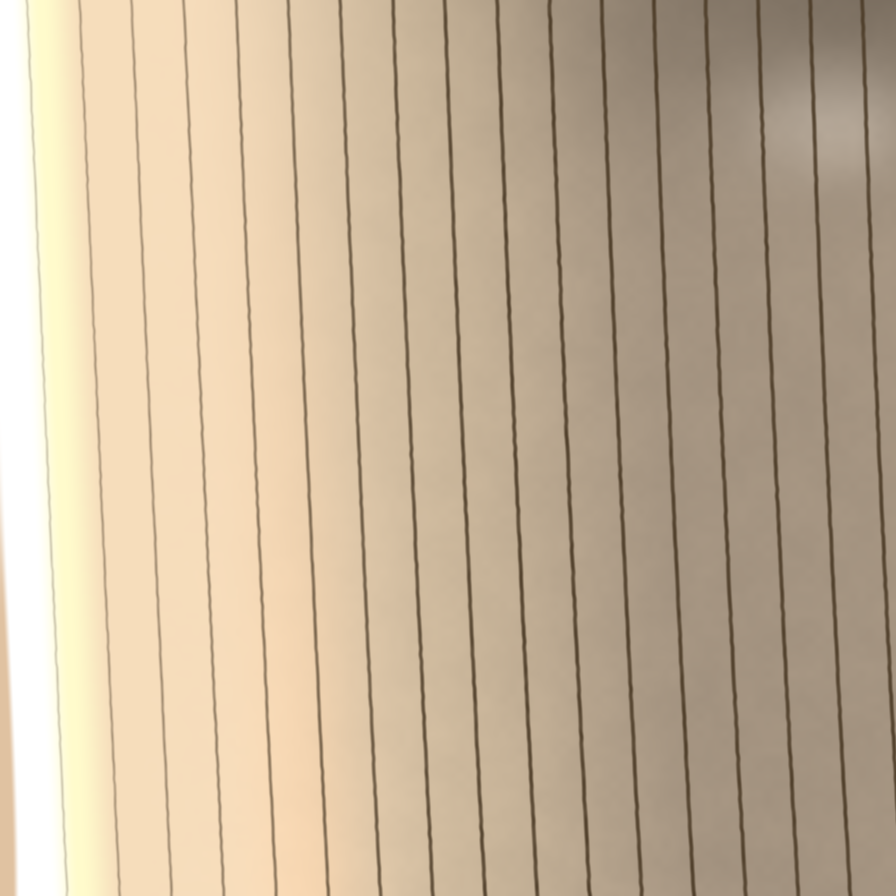
This pattern is drawn by a Shadertoy shader. Its source:

```glsl
// Ruled paper under uneven warm light: seventeen dark, slightly leaning lines.
// A sheared coordinate repeats the lines with round(); blended tones give the
// light falloff, and value noise adds paper mottling and ragged ink.

#define PITCH 0.0583        // distance between lines
#define FIRST_LINE 0.030    // first line at the top edge
#define LEAN 0.0449         // sideways drift from top to bottom
#define BOW 0.016           // curvature, stronger to the right
#define LINE_HALF 0.0021    // half width of a fully inked line
#define LINE_SOFT 0.0018    // blur of the line edges
#define RAGGED 0.0009       // wander of the ink
#define MOTTLE 0.022        // brightness variation of the paper
#define GLOW_POS vec2(0.93, 0.865)
#define INK vec3(0.29, 0.225, 0.145)

float hash(vec2 p) {
    vec3 q = fract(vec3(p.xyx) * 0.1031);
    q += dot(q, q.yzx + 33.33);
    return fract((q.x + q.y) * q.z);
}

float noise(vec2 p) {
    vec2 i = floor(p), f = fract(p);
    f = f * f * (3.0 - 2.0 * f);
    return mix(mix(hash(i), hash(i + vec2(1, 0)), f.x),
               mix(hash(i + vec2(0, 1)), hash(i + vec2(1, 1)), f.x), f.y);
}

// Removes the lean and bow, so that lines become vertical
float straighten(vec2 uv) {
    float down = 1.0 - uv.y;
    return uv.x - LEAN * down + BOW * uv.x * down * uv.y;
}

vec3 paperColor(vec2 uv, float s) {
    // Overexposed edge, yellow fringe, peach, tan, shaded brown
    vec3 col = mix(vec3(1.0), vec3(1.0, 0.985, 0.80), smoothstep(0.012, 0.045, s));
    col = mix(col, vec3(0.965, 0.865, 0.735), smoothstep(0.045, 0.095, s));
    float x = uv.x - 0.07 * (0.5 - uv.y);
    col = mix(col, vec3(0.80, 0.72, 0.61), smoothstep(0.22, 0.52, x));
    col = mix(col, vec3(0.645, 0.58, 0.505), smoothstep(0.46, 0.78, x));

    // Warm band low on the left
    float warm = exp(-pow((s - 0.30) / 0.06, 2.0)) * (1.0 - uv.y);
    col += warm * vec3(0.035, 0.004, -0.015);

    // Darker upper right, with a pale reflection inside it
    float shade = smoothstep(0.35, 1.0, uv.x) * smoothstep(0.70, 1.05, uv.y);
    col *= 1.0 - 0.26 * shade;
    vec2 g = (uv - GLOW_POS) / vec2(0.10, 0.065);
    col += vec3(0.13, 0.135, 0.14) * exp(-dot(g, g));

    // Tan sliver along the lower left edge
    float edge = 0.018 * smoothstep(0.55, 0.0, uv.y);
    float sliver = smoothstep(0.004, -0.004, uv.x - edge) * smoothstep(0.55, 0.3, uv.y);
    return mix(col, vec3(0.88, 0.76, 0.63), sliver);
}

// Ink coverage of the nearest line; glare thins and fades the left ones
float lineCoverage(vec2 uv, float s) {
    float id = max(round((s - FIRST_LINE) / PITCH), 0.0);
    float offset = (hash(vec2(id, 7.0)) - 0.5) * 0.0012;
    float wander = (noise(vec2(id * 17.3, uv.y * 130.0)) - 0.5) * RAGGED;
    float d = abs(s - FIRST_LINE - id * PITCH - offset - wander);

    float exposure = smoothstep(0.02, 0.62, uv.x);
    float halfWidth = LINE_HALF * mix(0.6, 1.0, exposure);
    float soft = max(LINE_SOFT, 0.75 / iResolution.y);
    float wear = mix(0.86, 1.0, noise(vec2(id * 9.1, uv.y * 95.0)));
    float strength = mix(0.42, 0.94, exposure) * mix(0.55, 1.0, smoothstep(0.0, 0.10, s));
    return strength * wear * (1.0 - smoothstep(halfWidth - soft, halfWidth + soft, d));
}

void mainImage(out vec4 fragColor, in vec2 fragCoord) {
    vec2 uv = fragCoord / iResolution.xy;
    float s = straighten(uv);
    vec3 col = paperColor(uv, s);

    // Mottling shows only where the paper is not overexposed
    float grain = 0.6 * noise(uv * 28.0) + 0.4 * noise(uv * 105.0) - 0.5;
    col *= 1.0 + 2.0 * MOTTLE * grain * smoothstep(0.1, 0.7, uv.x);

    col = mix(col, INK, lineCoverage(uv, s));
    fragColor = vec4(clamp(col, 0.0, 1.0), 1.0);
}
```
